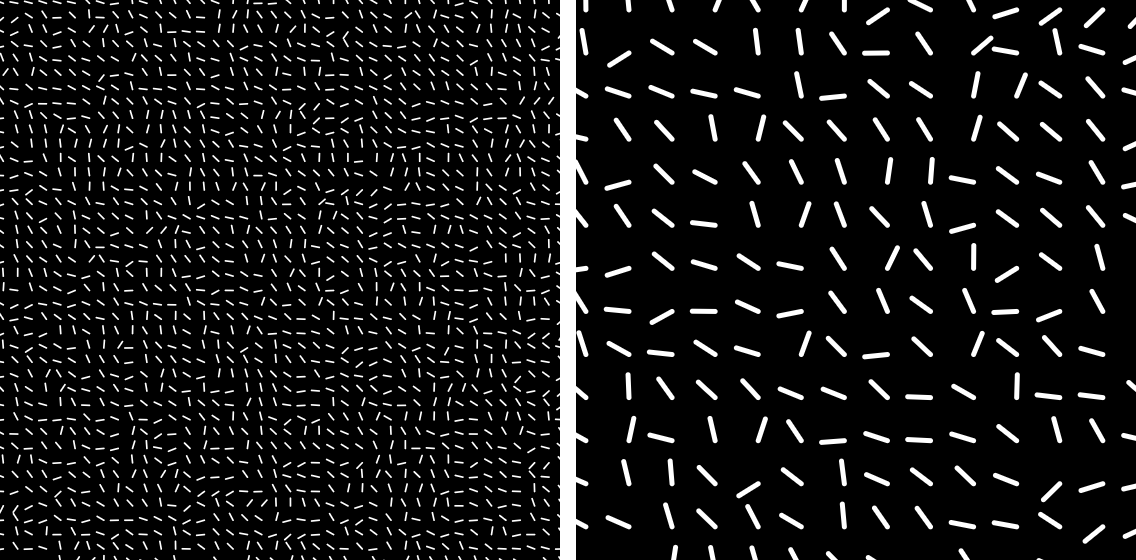
Left: the whole. Right: its middle third, enlarged.
Give the GLSL for this pattern, as a WebGL 2 fragment shader.

```glsl
#version 300 es
precision highp float;
// Draws a regular grid of short white strokes, each turned about its grid point by noise.

uniform vec2 u_resolution;
out vec4 fragColor;

const vec3 BACKGROUND = vec3(0.0);
const vec3 STROKE_COLOR = vec3(1.0);
const float CELLS = 39.0;               // grid cells per canvas height
const vec2 PIVOT = vec2(0.23, 0.77);    // pivot inside each cell
const float STROKE_LENGTH = 0.53;       // in cells, without the round caps
const float STROKE_RADIUS = 0.058;      // in cells
const float MEAN_ANGLE = 2.42;          // radians, up and to the left
const float ANGLE_SPREAD = 3.9;         // radians over the full noise range

float hash(vec2 p) {
    vec3 q = fract(vec3(p.xyx) * 0.1031);
    q += dot(q, q.yzx + 33.33);
    return fract((q.x + q.y) * q.z);
}

float valueNoise(vec2 p) {
    vec2 cell = floor(p);
    vec2 f = fract(p);
    vec2 blend = f * f * (3.0 - 2.0 * f);
    float bottom = mix(hash(cell), hash(cell + vec2(1.0, 0.0)), blend.x);
    float top = mix(hash(cell + vec2(0.0, 1.0)), hash(cell + vec2(1.0)), blend.x);
    return mix(bottom, top, blend.y);
}

// Loosely correlated direction: smooth drift plus independent jitter
float strokeAngle(vec2 cell, float mean, float spread) {
    float drift = valueNoise(cell * 0.63 + 40.3);
    float jitter = hash(cell + 171.0);
    return mean + spread * (mix(drift, jitter, 0.4) - 0.5);
}

float segmentDistance(vec2 p, vec2 direction, float len) {
    float along = clamp(dot(p, direction), 0.0, len);
    return length(p - direction * along);
}

// Distance to the nearest stroke axis among neighbouring cells
float strokeDistance(vec2 p) {
    vec2 home = floor(p);
    float nearest = 10.0;
    for (int y = -1; y <= 1; y++) {
        for (int x = -1; x <= 1; x++) {
            vec2 cell = home + vec2(x, y);
            float angle = strokeAngle(cell, MEAN_ANGLE, ANGLE_SPREAD);
            vec2 direction = vec2(cos(angle), sin(angle));
            float d = segmentDistance(p - cell - PIVOT, direction, STROKE_LENGTH);
            nearest = min(nearest, d);
        }
    }
    return nearest;
}

void main() {
    float pixel = CELLS / u_resolution.y;
    vec2 p = gl_FragCoord.xy * pixel;

    // One-pixel edge coverage
    float coverage = clamp((STROKE_RADIUS - strokeDistance(p)) / pixel + 0.5, 0.0, 1.0);
    fragColor = vec4(mix(BACKGROUND, STROKE_COLOR, coverage), 1.0);
}
```
